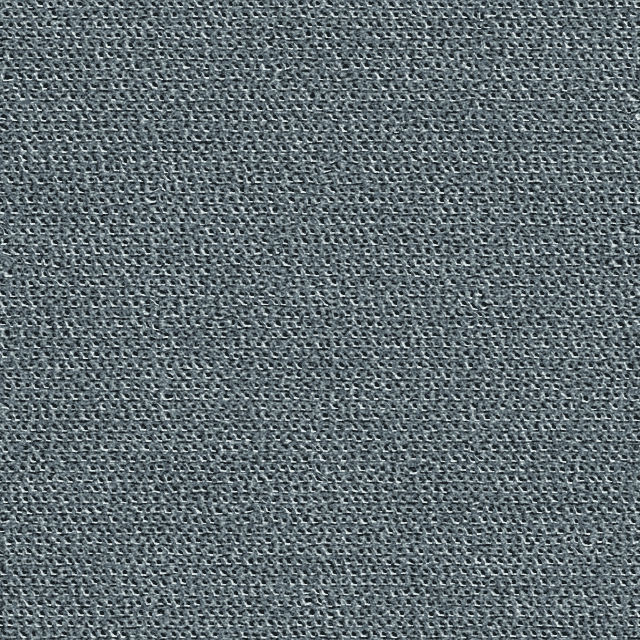
Reproduce this texture procedurally as a three.js fragment shader.

```glsl
varying vec2 vUv;

const vec2 STITCHES = vec2(64.0, 62.0);  // repeats across and down
const float LEG_WIDTH = 0.075;           // in stitch units
const float FOOT_WIDTH = 0.07;
const float SOFTNESS = 0.06;
const float JITTER = 0.16;
const float BASE_TONE = 0.425;
const float HOLE_DEPTH = 0.36;
const float SHADOW_DEPTH = 0.24;
const float FIBRE_AMOUNT = 0.46;
const float ROW_AMOUNT = 0.045;
const float WARP = 0.22;
const float TANGLE_WARP = 1.1;
const float PANELS = 4.0;                // tangled seams across

const vec3 INK = vec3(0.09, 0.11, 0.12);
const vec3 SHADOW = vec3(0.22, 0.26, 0.28);
const vec3 SLATE = vec3(0.33, 0.38, 0.41);
const vec3 STEEL = vec3(0.45, 0.51, 0.53);
const vec3 SILVER = vec3(0.62, 0.67, 0.68);
const vec3 GLINT = vec3(0.87, 0.90, 0.90);

float hash(vec2 p) {
  vec3 q = fract(vec3(p.xyx) * 0.1031);
  q += dot(q, q.yzx + 33.33);
  return fract((q.x + q.y) * q.z);
}

float gradientDot(vec2 cell, vec2 offset, vec2 period) {
  float angle = 6.28319 * hash(mod(cell, period) + 7.0);
  return dot(vec2(cos(angle), sin(angle)), offset);
}

// Gradient noise that wraps after a whole period
float noise(vec2 p, vec2 period) {
  vec2 i = floor(p);
  vec2 f = fract(p);
  vec2 u = f * f * f * (f * (f * 6.0 - 15.0) + 10.0);
  vec2 e = vec2(1.0, 0.0);
  float low = mix(gradientDot(i, f, period), gradientDot(i + e.xy, f - e.xy, period), u.x);
  float high = mix(gradientDot(i + e.yx, f - e.yx, period), gradientDot(i + e.xx, f - e.xx, period), u.x);
  return mix(low, high, u.y);
}

float tiledNoise(vec2 uv, vec2 period) {
  return noise(uv * period, period);
}

float segment(vec2 p, vec2 a, vec2 b) {
  vec2 d = b - a;
  return length(p - a - d * clamp(dot(p - a, d) / dot(d, d), 0.0, 1.0));
}

float stroke(float dist, float width) {
  return 1.0 - smoothstep(width - SOFTNESS, width + SOFTNESS, dist);
}

float ellipse(vec2 p, vec2 centre, vec2 radius) {
  vec2 d = p - centre;
  d.x += 0.5 * d.y;
  return 1.0 - smoothstep(0.65, 1.25, length(d / radius));
}

vec3 yarnColor(float tone) {
  vec3 color = mix(INK, SHADOW, smoothstep(0.08, 0.25, tone));
  color = mix(color, SLATE, smoothstep(0.25, 0.36, tone));
  color = mix(color, STEEL, smoothstep(0.38, 0.52, tone));
  color = mix(color, SILVER, smoothstep(0.52, 0.67, tone));
  return mix(color, GLINT, smoothstep(0.67, 0.87, tone));
}

void main() {
  // Tangled seams and scattered patches
  float wobble = 0.14 * tiledNoise(vUv, vec2(3.0, 14.0));
  float seamDistance = abs(fract(vUv.x * PANELS + wobble + 0.5) - 0.5);
  float seam = 1.0 - smoothstep(0.02, 0.09, seamDistance);
  seam *= smoothstep(-0.2, 0.3, tiledNoise(vUv, vec2(4.0, 9.0)));
  float patches = smoothstep(0.25, 0.5, tiledNoise(vUv, vec2(6.0, 13.0)));
  float tangle = max(seam, 0.7 * patches);

  // Stitch grid with shifted rows
  vec2 bend = vec2(tiledNoise(vUv, vec2(31.0, 29.0)), tiledNoise(vUv + 0.37, vec2(33.0, 31.0)));
  vec2 p = vUv * STITCHES + bend * vec2(1.0, 0.6) * mix(WARP, TANGLE_WARP, tangle);
  float row = mod(floor(p.y), STITCHES.y);
  p.x += hash(vec2(row, 91.0));
  vec2 stitch = mod(floor(p), STITCHES);
  float shade = hash(stitch + 13.0);
  vec2 shift = vec2(hash(stitch + 29.0), hash(stitch + 53.0)) - 0.5;
  vec2 f = fract(p) + shift * JITTER;

  // Fibres and faint row streaks
  float fibre = tiledNoise(vUv, STITCHES * vec2(2.0, 3.0)) + 0.8 * tiledNoise(vUv, STITCHES * vec2(4.0, 5.0));
  float streak = tiledNoise(vUv, vec2(5.0, 31.0));
  float tone = BASE_TONE + FIBRE_AMOUNT * fibre + ROW_AMOUNT * streak;

  // Dark hole inside each loop, broken shadow below the foot
  float hole = ellipse(f, vec2(0.70, 0.63), vec2(0.20, 0.22));
  tone -= HOLE_DEPTH * hole * (0.7 + 0.6 * shade);
  float broken = smoothstep(-0.25, 0.25, tiledNoise(vUv + 0.61, STITCHES * vec2(1.0, 2.0)));
  float under = 1.0 - smoothstep(0.03, 0.15, abs(f.y - 0.19));
  tone -= SHADOW_DEPTH * under * broken;

  // Dim strand crossing the lower band
  float strand = stroke(segment(f, vec2(0.15, 0.20), vec2(0.60, 0.04)), 0.07);
  tone += 0.12 * strand * shade;

  // Bright leaning leg with a foot to the right
  float legDistance = min(segment(f, vec2(0.14, 0.88), vec2(0.32, 0.68)), segment(f, vec2(0.32, 0.68), vec2(0.45, 0.40)));
  float leg = stroke(legDistance, LEG_WIDTH);
  float foot = stroke(segment(f, vec2(0.46, 0.38), vec2(0.82, 0.35)), FOOT_WIDTH);
  float glow = 0.26 * (shade - 0.5) + 0.30 * fibre + 0.05 * streak;
  tone = mix(tone, 0.69 + glow, leg * 0.9);
  tone = mix(tone, 0.86 + glow, foot * 0.95);

  gl_FragColor = vec4(yarnColor(tone), 1.0);
}
```
